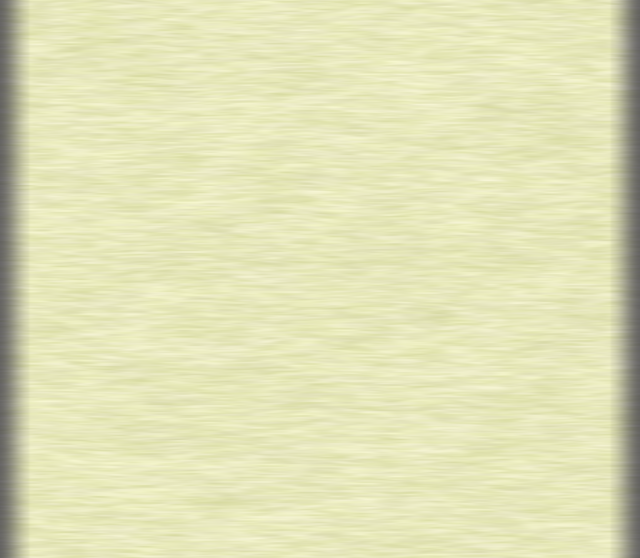
Reproduce this texture procedurally as a Shadertoy shader.

```glsl
const vec3 BASE_COLOR = vec3(0.910, 0.912, 0.742);
const vec3 EDGE_COLOR = vec3(0.395, 0.390, 0.385);
const vec3 GRAIN_TINT = vec3(0.105, 0.098, 0.150);  // brightness swing of the streaks
const vec3 HUE_TINT = vec3(0.008, -0.004, 0.055);   // yellow to grey swing
const vec3 CLOUD_TINT = vec3(0.026, 0.024, 0.034);  // broad mottling
const float EDGE_WIDTH = 0.046;                     // part of the canvas width
const float EDGE_ONSET = 0.06;                      // small step where the shade begins
const float EDGE_GRAIN = 0.35;                      // streak strength in the dark edge
const float WAVE_HEIGHT = 0.004;                    // slight slant of the streaks

float hash(vec2 p) {
    return fract(sin(dot(p, vec2(127.1, 311.7))) * 43758.5453);
}

// Noise along one row, shifted at random so that rows never line up
float rowNoise(float x, float row) {
    x += 17.0 * hash(vec2(row, 3.7));
    float cell = floor(x);
    float t = smoothstep(0.0, 1.0, x - cell);
    return mix(hash(vec2(cell, row)), hash(vec2(cell + 1.0, row)), t);
}

// Rows blended vertically, centred on zero
float streaks(vec2 p, vec2 cellsPerHeight, float seed) {
    p *= cellsPerHeight;
    float row = floor(p.y);
    float t = smoothstep(0.0, 1.0, p.y - row);
    row += seed;
    return mix(rowNoise(p.x, row), rowNoise(p.x, row + 1.0), t) - 0.5;
}

void mainImage(out vec4 fragColor, in vec2 fragCoord) {
    vec2 uv = fragCoord / iResolution.xy;
    vec2 p = fragCoord / iResolution.y;

    // Gentle bending of the brushed lines
    p.y += WAVE_HEIGHT * streaks(p, vec2(6.0, 11.0), 900.0);

    // Brushed grain from hairlines to short bands
    float grain = 0.50 * streaks(p, vec2(24.0, 300.0), 0.0)
                + 0.42 * streaks(p, vec2(40.0, 390.0), 1300.0)
                + 0.30 * streaks(p, vec2(17.0, 170.0), 2100.0)
                + 0.14 * streaks(p, vec2(12.0, 90.0), 2700.0);
    float hue = streaks(p, vec2(22.0, 260.0), 3100.0);
    float cloud = streaks(p, vec2(9.0, 32.0), 4100.0);
    vec3 relief = grain * GRAIN_TINT + hue * HUE_TINT + cloud * CLOUD_TINT;

    // Dark shading at the left and right borders
    float border = min(uv.x, 1.0 - uv.x) / EDGE_WIDTH;
    float shade = (1.0 - EDGE_ONSET) * (1.0 - smoothstep(-0.08, 1.1, border));
    shade += EDGE_ONSET * (1.0 - smoothstep(0.94, 1.04, border));

    vec3 color = mix(BASE_COLOR, EDGE_COLOR, shade);
    color += relief * mix(1.0, EDGE_GRAIN, shade);
    fragColor = vec4(clamp(color, 0.0, 1.0), 1.0);
}
```
